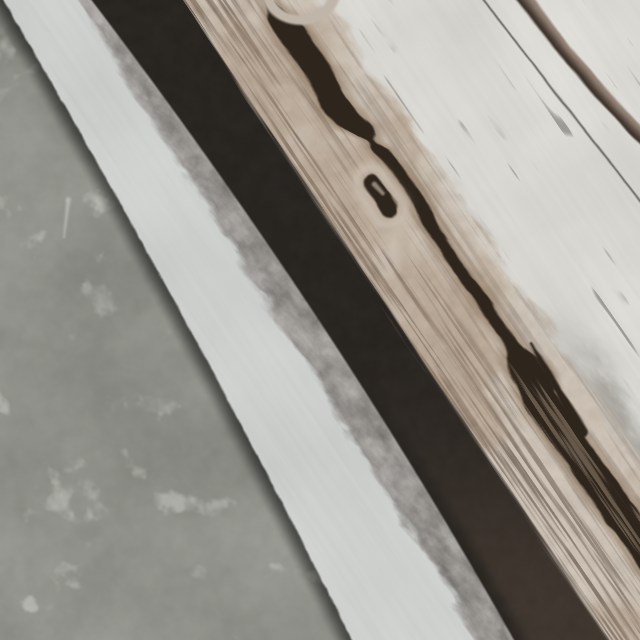
Reproduce this texture procedurally as a WebGL 1 fragment shader.

```glsl
precision highp float;
// Weathered painted timber lying diagonally over grey concrete.
// Curved boundaries x(t), with t running downward, divide the layers;
// stretched value noise supplies the wood grain, worn paint and stains.

uniform vec2 u_resolution;

const vec3 CONCRETE = vec3(0.555, 0.56, 0.53);
const vec3 PAINT_SIDE = vec3(0.80, 0.81, 0.80);
const vec3 PAINT_TOP = vec3(0.845, 0.84, 0.82);
const vec3 WORN_EDGE = vec3(0.59, 0.575, 0.56);
const vec3 GAP_DARK = vec3(0.16, 0.145, 0.13);
const vec3 GAP_BROWN = vec3(0.25, 0.215, 0.185);
const vec3 WOOD_PALE = vec3(0.79, 0.75, 0.70);
const vec3 WOOD_DARK = vec3(0.46, 0.405, 0.36);
const vec3 CRACK_DARK = vec3(0.18, 0.145, 0.11);
const float GRAIN_SLOPE = 0.68;
const float SOFTNESS = 0.003;

float hash(vec2 p) {
    vec3 q = fract(vec3(p.xyx) * 0.1031);
    q += dot(q, q.yzx + 33.33);
    return fract((q.x + q.y) * q.z);
}

float noise(vec2 p) {
    vec2 i = floor(p), f = fract(p);
    f = f * f * (3.0 - 2.0 * f);
    return mix(mix(hash(i), hash(i + vec2(1.0, 0.0)), f.x),
               mix(hash(i + vec2(0.0, 1.0)), hash(i + vec2(1.0)), f.x), f.y);
}

float fbm(vec2 p) {
    float sum = 0.0, gain = 0.5;
    for (int i = 0; i < 4; i++) {
        sum += gain * noise(p);
        p = mat2(1.6, 1.2, -1.2, 1.6) * p + 7.3;
        gain *= 0.5;
    }
    return sum / 0.9375;
}

float cover(float d, float soft) { return smoothstep(-soft, soft, d); }

float bump(float x, float center, float width) {
    float k = (x - center) / width;
    return exp(-k * k);
}

// Distance to a line whose radius changes from ra to rb.
float taper(vec2 p, vec2 a, vec2 b, float ra, float rb) {
    vec2 ab = b - a;
    float h = clamp(dot(p - a, ab) / dot(ab, ab), 0.0, 1.0);
    return length(p - a - ab * h) - mix(ra, rb, h);
}

void main() {
    vec2 uv = gl_FragCoord.xy / u_resolution;
    vec2 p = vec2(uv.x, 1.0 - uv.y);
    float x = p.x, t = p.y;
    float soft = max(SOFTNESS, 1.0 / u_resolution.y);
    float across = x - GRAIN_SLOPE * t;
    float cloud = fbm(p * 7.0);
    float speck = fbm(p * 65.0);
    float grain = fbm(vec2(across * 120.0, t * 6.0));
    float fine = noise(vec2(across * 260.0, t * 11.0));
    float ragged = fbm(vec2(across * 45.0, t * 28.0)) - 0.5;

    // Concrete with cloudy stains and a contact shadow
    float boardEdge = x - (0.005 + 0.59 * t - 0.045 * t * t);
    vec3 color = CONCRETE + (cloud - 0.5) * 0.12 + (speck - 0.5) * 0.035;
    color -= 0.035 * (1.0 - smoothstep(0.0, 0.3, t));
    color += 0.12 * smoothstep(0.68, 0.85, fbm(p * 19.0));
    float scratch = taper(p, vec2(0.107, 0.312), vec2(0.100, 0.37), 0.003, 0.001);
    color += 0.13 * (1.0 - cover(scratch, 0.004));
    color *= 1.0 - 0.5 * smoothstep(-0.035, 0.0, boardEdge);

    // Painted side and its worn grey border
    vec3 side = PAINT_SIDE + (cloud - 0.5) * 0.05 + (grain - 0.5) * 0.03;
    float wornEdge = x - (0.125 + 0.62 * t) + ragged * 0.035;
    vec3 worn = WORN_EDGE + ragged * 0.24 + (speck - 0.5) * 0.16;
    side = mix(side, worn, cover(wornEdge, 0.008));
    color = mix(color, side, cover(boardEdge + (speck - 0.5) * 0.004, soft));

    // Deep gap, browner toward the bottom
    float gapLeft = x - (0.143 + 0.76 * t - 0.1 * t * t);
    float gapRight = x - (0.284 + 0.665 * t);
    vec3 gap = mix(GAP_DARK, GAP_BROWN, smoothstep(0.5, 1.0, t) * smoothstep(0.0, 0.035, gapLeft));
    gap += (speck - 0.5) * 0.025;
    color = mix(color, gap, cover(gapLeft, soft));

    // Bare wood, grainiest beside the gap
    float grooves = smoothstep(0.43, 0.7, grain * 0.65 + fine * 0.35);
    float nearGap = 1.0 - smoothstep(0.04, 0.14, gapRight);
    vec3 wood = mix(WOOD_PALE, WOOD_DARK, grooves * mix(0.3, 0.8, nearGap));
    wood = mix(wood, vec3(0.63, 0.54, 0.45), 0.45 * smoothstep(0.48, 0.7, cloud));
    wood += (speck - 0.5) * 0.07;

    // Upper paint with stains and short scattered streaks
    vec3 paint = PAINT_TOP + (cloud - 0.5) * 0.08 + (grain - 0.5) * 0.03;
    float streak = noise(vec2(across * 100.0, t * 15.0) + 41.0);
    paint -= 0.25 * smoothstep(0.83, 0.97, streak) * smoothstep(0.4, 0.65, cloud);
    float paintEdge = x - (0.505 + GRAIN_SLOPE * t) + ragged * 0.045;
    paint = mix(paint, vec3(0.64, 0.63, 0.60) + ragged * 0.25,
                0.75 * bump(paintEdge, 0.015, 0.04) * smoothstep(0.45, 0.65, t));
    wood = mix(wood, paint, cover(paintEdge, 0.014));

    // Splitting crack: narrow middle, broad upper and lower openings
    float center = 0.42 + 0.71 * t + 0.014 * bump(t, 0.28, 0.07)
        - 0.02 * smoothstep(0.55, 0.64, t) - 0.012 * bump(t, 0.17, 0.045);
    float width = 0.025 * smoothstep(-0.04, 0.06, t) * (1.0 - smoothstep(0.195, 0.228, t))
        + 0.011 * smoothstep(0.215, 0.235, t) + 0.019 * smoothstep(0.53, 0.58, t);
    float crack = abs(x - center + ragged * 0.012) - width;
    wood = mix(wood, vec3(0.55, 0.46, 0.37), 0.55 * (1.0 - smoothstep(0.0, 0.02, crack)));
    float splinter = smoothstep(0.52, 0.68, grain) * smoothstep(0.54, 0.62, t);
    vec3 hollow = mix(CRACK_DARK, vec3(0.52, 0.46, 0.39), 0.65 * splinter);
    wood = mix(wood, hollow, 1.0 - cover(crack, soft));
    float branch = taper(p, vec2(0.83, 0.537), vec2(0.91, 0.675), 0.003, 0.009);
    wood = mix(wood, CRACK_DARK, 1.0 - cover(branch + ragged * 0.006, soft));

    // Knot hole and pale curled rim
    float knot = taper(p, vec2(0.58, 0.285), vec2(0.607, 0.325), 0.011, 0.014);
    wood = mix(wood, WOOD_PALE, 0.7 * bump(knot, 0.012, 0.009));
    wood = mix(wood, CRACK_DARK, 1.0 - cover(knot + ragged * 0.01, soft));
    float chip = taper(p, vec2(0.585, 0.288), vec2(0.598, 0.302), 0.004, 0.003);
    wood = mix(wood, WOOD_DARK + 0.1, 1.0 - cover(chip, soft));
    float curl = abs(length((p - vec2(0.47, -0.012)) * vec2(1.0, 1.2)) - 0.052) - 0.009;
    wood = mix(wood, WOOD_PALE - 0.04, 1.0 - cover(curl, 0.004));

    // Fine seam and broad brown split in the upper corner
    float seam = abs(x - (0.755 + 0.78 * t) + ragged * 0.004) - 0.0018;
    wood = mix(wood, vec3(0.29, 0.27, 0.25), 0.85 * (1.0 - cover(seam, soft)));
    float split = x - (0.822 + 0.72 * t + 0.6 * t * t) + ragged * 0.006;
    vec3 splitColor = mix(vec3(0.24, 0.20, 0.17), vec3(0.58, 0.51, 0.46), smoothstep(-0.012, 0.012, split));
    wood = mix(wood, splitColor, 1.0 - cover(abs(split) - 0.014, 0.004));

    float woodMask = cover(gapRight + (grain - 0.5) * 0.018, mix(soft, 0.007, t));
    color = mix(color, wood, woodMask);
    gl_FragColor = vec4(clamp(color, 0.0, 1.0), 1.0);
}
```
